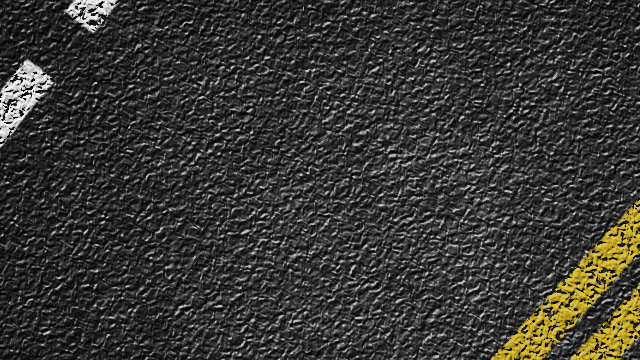
Reproduce this texture procedurally as a Shadertoy shader.

```glsl
// Coarse dark asphalt with a worn white dashed line and a double yellow line.

float hash(vec2 cell) {
    vec3 h = fract(vec3(cell.xyx) * vec3(0.1031, 0.1030, 0.0973));
    h += dot(h, h.yzx + 33.33);
    return fract((h.x + h.y) * h.z);
}

float valueNoise(vec2 p) {
    vec2 cell = floor(p), f = fract(p);
    f = f * f * (3.0 - 2.0 * f);
    return mix(mix(hash(cell), hash(cell + vec2(1, 0)), f.x),
               mix(hash(cell + vec2(0, 1)), hash(cell + vec2(1, 1)), f.x), f.y);
}

// Stone height, slightly stretched along a shallow rising diagonal
float gravelHeight(vec2 p) {
    vec2 q = vec2(dot(p, vec2(0.93, 0.37)) * 0.88, dot(p, vec2(-0.37, 0.93)) * 1.12);
    q += 0.012 * vec2(valueNoise(p * 60.0 + 7.0), valueNoise(p * 60.0 + 31.0));
    return 0.5 * valueNoise(q * 98.0 + 40.0) + 0.3 * valueNoise(q * 171.0 + 90.0)
         + 0.2 * valueNoise(q.yx * 260.0 + 15.0);
}

// Signed distance to an endless stripe, given its unit normal
float stripe(vec2 p, vec2 normal, float offset, float halfWidth) {
    return abs(dot(p, normal) - offset) - halfWidth;
}

float coverage(float dist) {
    return 1.0 - smoothstep(-0.003, 0.003, dist);
}

void mainImage(out vec4 fragColor, in vec2 fragCoord) {
    vec2 p = fragCoord / iResolution.y;
    p.x += 0.5 * (16.0 / 9.0 - iResolution.x / iResolution.y);

    // Stones lit from above
    float height = gravelHeight(p);
    float relief = height - gravelHeight(p + vec2(-0.003, 0.006));
    float patches = valueNoise(p * 9.0) * 0.6 + valueNoise(p * 23.0) * 0.4;

    // Sheen pooled below the centre, darkening to the left and the corners
    float sheen = exp(-1.3 * dot(p - vec2(1.1, 0.35), p - vec2(1.1, 0.35)));
    float tone = 0.205 * mix(0.45, 1.15, sheen) * (0.8 + 0.4 * patches);
    tone *= exp(4.9 * relief);
    tone /= 1.0 + 0.55 * tone;
    vec3 color = vec3(min(tone, 0.75));

    // Paint stays on the high stones and leaves dark pits
    float ragged = (height - 0.5) * 0.016;
    float worn = smoothstep(0.3, 0.43, height + 0.35 * relief);

    // White line with a gap between its dashes
    float along = dot(p, vec2(0.63, 0.775));
    float gap = 0.083 - abs(along - 0.781);
    float white = max(stripe(p, vec2(0.775, -0.63), -0.4205, 0.05), gap);
    vec3 whitePaint = vec3(clamp(0.8 + 0.9 * relief, 0.3, 0.94));
    color = mix(color, whitePaint, coverage(white + ragged) * worn);

    // Double yellow line
    vec2 yellowNormal = vec2(0.735, -0.678);
    float yellow = min(stripe(p, yellowNormal, 1.053, 0.053),
                       stripe(p, yellowNormal, 1.213, 0.05));
    vec3 yellowPaint = vec3(0.76, 0.65, 0.13) * clamp(0.97 + 1.2 * relief, 0.5, 1.12);
    yellowPaint += vec3(0.0, 0.03, 0.22) * smoothstep(0.06, 0.3, relief);
    color = mix(color, yellowPaint, coverage(yellow + ragged) * worn);

    fragColor = vec4(color, 1.0);
}
```
